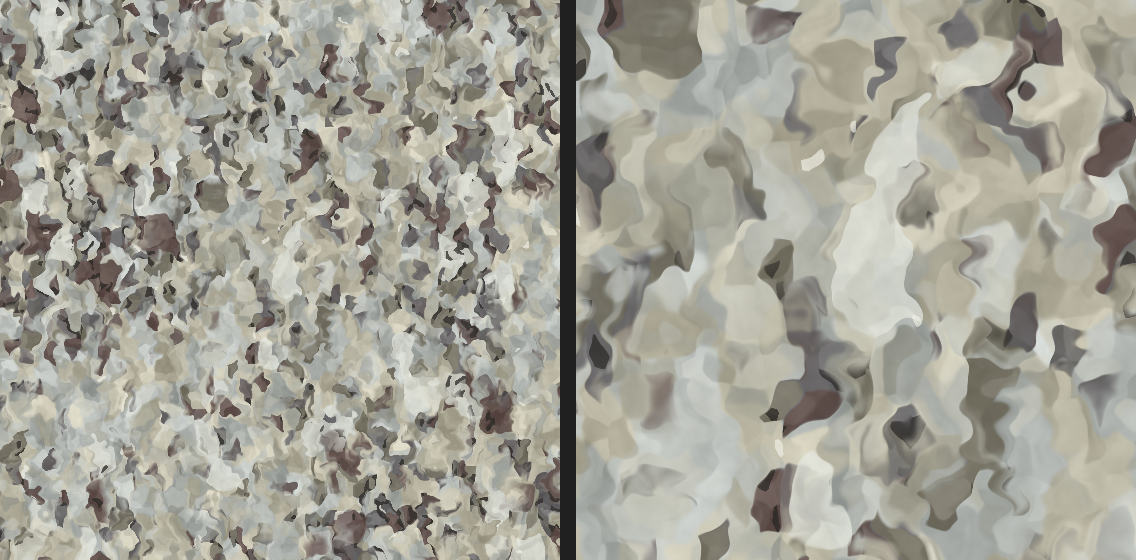
Left: the whole. Right: its middle third, enlarged.
A three.js fragment shader for this texture:

```glsl
varying vec2 vUv;

// Grain densities in cells per canvas; fewer rows than columns stretches grains upward
const vec2 FELDSPAR_CELLS = vec2(33.0, 25.0);
const vec2 CHIP_CELLS = vec2(68.0, 50.0);
const vec2 MICA_CELLS = vec2(50.0, 34.0);
const vec2 GARNET_CELLS = vec2(19.0, 13.0);
const vec2 QUARTZ_CELLS = vec2(24.0, 15.0);
const vec2 SPECK_CELLS = vec2(110.0, 80.0);
const float EDGE_SHARPNESS = 26.0;
const float MICA_LEVEL = 0.60;
const float MICA_SOFTNESS = 0.06;

const vec3 CREAM = vec3(0.735, 0.720, 0.645);
const vec3 COOL_GREY = vec3(0.695, 0.715, 0.700);
const vec3 WHITE = vec3(0.860, 0.870, 0.835);
const vec3 OLIVE = vec3(0.455, 0.440, 0.385);
const vec3 SLATE = vec3(0.400, 0.395, 0.405);
const vec3 MAROON = vec3(0.370, 0.300, 0.285);
const vec3 BLACK = vec3(0.170, 0.160, 0.150);

vec3 hash3(vec2 p) {
  vec3 q = fract(vec3(p.xyx) * vec3(0.1031, 0.1030, 0.0973));
  q += dot(q, q.yxz + 33.33);
  return fract((q.xxy + q.yzz) * q.zyx);
}

float noise(vec2 p) {
  vec2 i = floor(p);
  vec2 f = fract(p);
  f = f * f * (3.0 - 2.0 * f);
  float low = mix(hash3(i).x, hash3(i + vec2(1.0, 0.0)).x, f.x);
  float high = mix(hash3(i + vec2(0.0, 1.0)).x, hash3(i + 1.0).x, f.x);
  return mix(low, high, f.y);
}

float fbm(vec2 p) {
  float sum = 0.0;
  float weight = 0.5;
  for (int i = 0; i < 3; i++) {
    sum += weight * noise(p);
    p = p * 2.03 + 17.3;
    weight *= 0.5;
  }
  return sum / 0.875;
}

// Voronoi grains with softened borders: three random traits per grain
vec3 grains(vec2 p, float seed) {
  vec2 cell = floor(p);
  vec3 traits = vec3(0.0);
  float total = 0.0;
  for (int y = -1; y <= 1; y++) {
    for (int x = -1; x <= 1; x++) {
      vec2 id = cell + vec2(float(x), float(y));
      vec2 center = id + 0.1 + 0.8 * hash3(id + seed).xy;
      float w = exp(-EDGE_SHARPNESS * length(p - center));
      traits += w * hash3(id + seed + 57.0);
      total += w;
    }
  }
  return traits / total;
}

// Ragged displacement that breaks up the straight grain borders
vec2 ragged(vec2 p) {
  vec2 broad = vec2(noise(p * 30.0), noise(p * 30.0 + 91.0)) - 0.5;
  vec2 fine = vec2(noise(p * 85.0 + 31.0), noise(p * 85.0 + 73.0)) - 0.5;
  return p + 0.022 * broad + 0.013 * fine;
}

void main() {
  vec2 p = ragged(vUv + 3.0);
  float cluster = fbm(p * vec2(6.0, 4.5) + 12.0);
  float streak = fbm(p * vec2(62.0, 32.0));

  // Pale feldspar ground with small chips
  vec3 feldspar = grains(p * FELDSPAR_CELLS, 11.0);
  vec3 chip = grains(p * CHIP_CELLS, 137.0);
  float warmth = 0.65 * feldspar.y + 0.35 * chip.y + 0.8 * (fbm(p * 5.0) - 0.5);
  vec3 color = mix(COOL_GREY, CREAM, smoothstep(0.2, 0.8, warmth));
  color += 0.17 * (feldspar.x - 0.5) + 0.14 * (chip.x - 0.5);
  color += 0.12 * (streak - 0.5);

  // Bright quartz crystals
  vec3 quartz = grains(p * QUARTZ_CELLS, 251.0);
  float crystal = smoothstep(0.87, 0.93, quartz.x);
  color = mix(color, WHITE + 0.08 * (chip.z - 0.5), 0.8 * crystal);

  // Dark mica gathered in loose clusters
  vec3 mica = grains(p * MICA_CELLS, 389.0);
  float field = 0.45 * mica.x + 0.35 * streak + 0.4 * cluster - 0.1;
  float dark = smoothstep(MICA_LEVEL - MICA_SOFTNESS, MICA_LEVEL + MICA_SOFTNESS, field);
  float tint = mica.y + 0.9 * (fbm(p * 7.0 + 40.0) - 0.5);
  vec3 micaColor = mix(OLIVE, SLATE, smoothstep(0.2, 0.5, tint));
  micaColor = mix(micaColor, MAROON, smoothstep(0.5, 0.85, tint));
  micaColor += 0.14 * (chip.z - 0.5);
  color = mix(color, micaColor, dark * (1.0 - 0.8 * crystal) * 0.92);

  // Larger maroon grains
  vec3 garnet = grains(p * GARNET_CELLS, 503.0);
  float maroon = smoothstep(0.94, 0.99, garnet.x + 0.45 * (cluster - 0.5));
  color = mix(color, MAROON + 0.12 * (chip.x - 0.5), 0.85 * maroon);

  // Black pits inside mica, and rare glints
  vec3 speck = grains(p * SPECK_CELLS, 677.0);
  float pit = smoothstep(0.84, 0.94, speck.x + 0.5 * (cluster - 0.5)) * dark;
  color = mix(color, BLACK, 0.75 * pit);
  color = mix(color, vec3(0.93, 0.93, 0.89), 0.7 * smoothstep(0.985, 0.996, speck.y));

  // Faint mottling within every grain
  color += 0.05 * (fbm(vUv * 120.0) - 0.5);
  gl_FragColor = vec4(color, 1.0);
}
```
